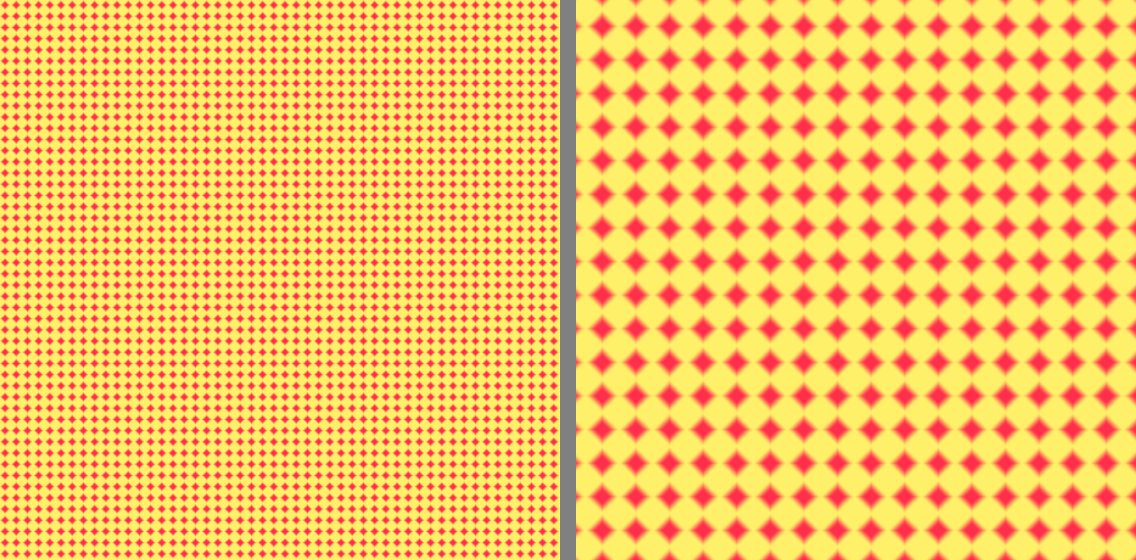
Left: the whole. Right: its middle third, enlarged.
Write a Shadertoy shader that draws this pattern.

```glsl
#define REPEATS 50.0
#define CENTER vec2(0.45, 0.55)
#define RADIUS 0.34
#define SOFTNESS 0.18
#define DOT_COLOR vec3(1.00, 0.18, 0.29)
#define GROUND_COLOR vec3(1.00, 0.94, 0.41)

// Diamond distance, measured along the axes
float diamond(vec2 p, float radius) {
    return abs(p.x) + abs(p.y) - radius;
}

void mainImage(out vec4 fragColor, in vec2 fragCoord) {
    // Square grid with a whole number of cells, so the edges wrap
    vec2 grid = fragCoord / iResolution.xy * REPEATS;
    vec2 cell = fract(grid - CENTER + 0.5) - 0.5;

    // Soft edge, never narrower than a pixel
    float pixel = REPEATS / min(iResolution.x, iResolution.y);
    float edge = max(SOFTNESS, pixel);
    float ground = smoothstep(-edge, edge, diamond(cell, RADIUS));

    fragColor = vec4(mix(DOT_COLOR, GROUND_COLOR, ground), 1.0);
}
```
